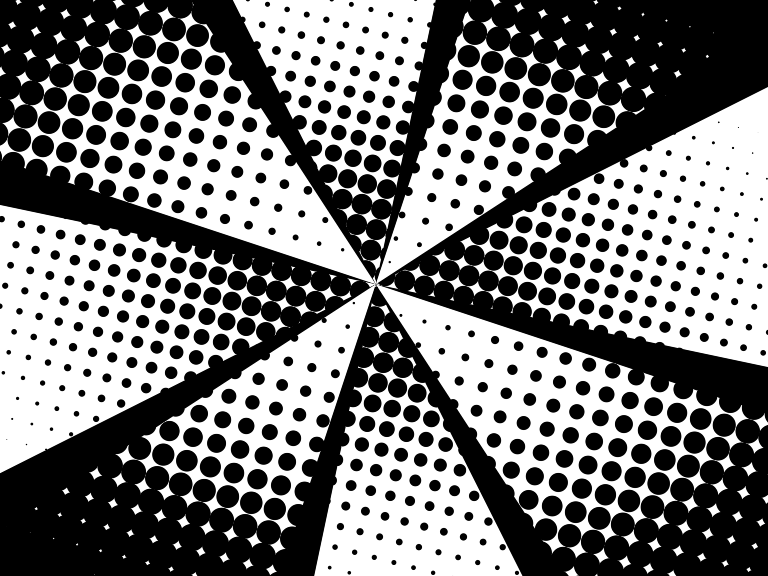
Reproduce this background procedurally as a Shadertoy shader.

```glsl
const float SECTOR = 0.785398; // eighth of a turn

// Signed distance to the nearest dot of a grid; radius is in cells
float dotGrid(vec2 p, vec2 cells, vec2 phase, float radius) {
    vec2 offset = fract(p * cells - phase + 0.5) - 0.5;
    return length(offset / cells) - radius / cells.x;
}

void mainImage(out vec4 fragColor, in vec2 fragCoord) {
    vec2 p = (fragCoord - 0.5 * iResolution.xy) / iResolution.y - vec2(-0.0143, 0.0065);
    float pixel = 1.0 / iResolution.y;

    // Tilted frame shared by the dot grids and the elliptical tone
    float tilt = 0.256;
    vec2 q = vec2(p.x * cos(tilt) - p.y * sin(tilt), p.x * sin(tilt) + p.y * cos(tilt));
    float tone = length(q * vec2(1.0, 1.5));

    // Eight wedges, separated by thin black rays
    float turn = (atan(p.y, p.x + 1e-6) - 0.129) / SECTOR;
    float wedge = floor(turn + 0.5);
    float angle = abs(turn - wedge) * SECTOR;
    float inside = length(p) * sin(0.337 - angle);

    // Dots alternately shrink and grow away from the centre
    float shrinking = dotGrid(q, vec2(28.4, 27.2), vec2(0.34, 0.5), min(0.68 - 0.79 * tone, 0.515));
    float growing = dotGrid(q, vec2(23.7), vec2(0.325, 0.025), 0.72 * tone);
    float paper = mod(wedge, 2.0) < 0.5 ? shrinking : growing;

    float white = smoothstep(-0.6 * pixel, 0.6 * pixel, min(paper, inside));
    fragColor = vec4(vec3(white), 1.0);
}
```
